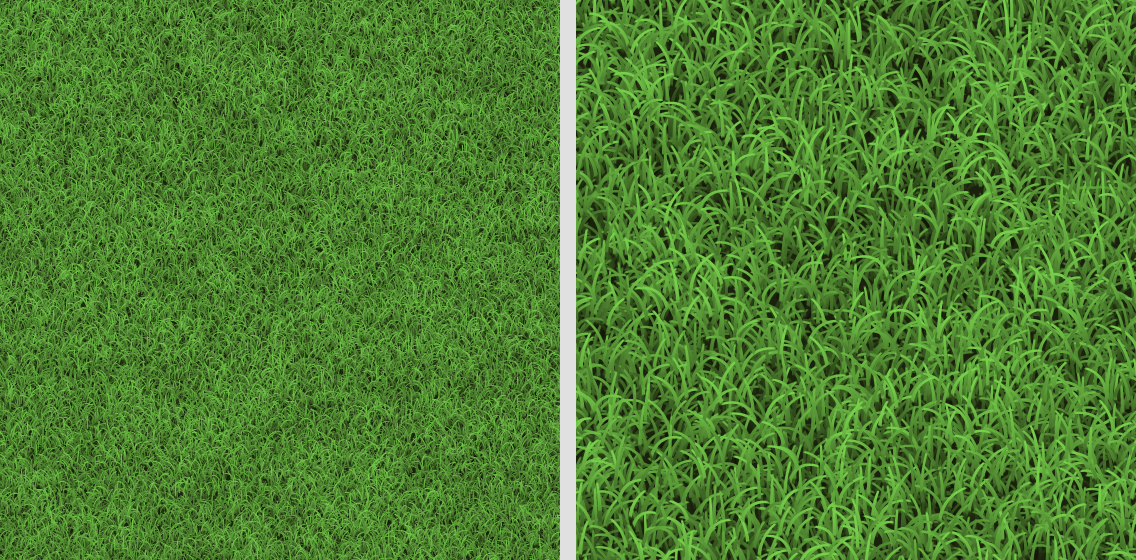
Left: the whole. Right: its middle third, enlarged.
A WebGL 2 fragment shader for this texture:

```glsl
#version 300 es
precision highp float;
// A dense lawn seen from above: thin arched grass blades on many stacked grids.
// Each grid cell grows one random blade; layers are painted from the dark
// ground up to the bright top, with soft tufts of lighter and darker growth.

uniform vec2 u_resolution;
out vec4 fragColor;

vec3 hash3(vec2 p) {
    vec3 q = vec3(dot(p, vec2(127.1, 311.7)),
                  dot(p, vec2(269.5, 183.3)),
                  dot(p, vec2(419.2, 371.9)));
    return fract(sin(q) * 43758.5453);
}

float valueNoise(vec2 p) {
    vec2 i = floor(p);
    vec2 f = fract(p);
    f = f * f * (3.0 - 2.0 * f);
    float low = mix(hash3(i).x, hash3(i + vec2(1.0, 0.0)).x, f.x);
    float high = mix(hash3(i + vec2(0.0, 1.0)).x, hash3(i + vec2(1.0, 1.0)).x, f.x);
    return mix(low, high, f.y);
}

// Blade around the origin, in cell units: x = coverage, y = position from root to tip
vec2 blade(vec2 p, float tilt, float halfLength, float pixel) {
    vec2 axis = vec2(sin(tilt), cos(tilt));
    float u = dot(p, axis) / halfLength;
    float across = dot(p, vec2(axis.y, -axis.x));

    // The root stands upright and the tip bows over to the leaning side
    float bend = 0.45 * tilt * halfLength;
    float slope = 2.0 * bend * u / halfLength;
    float dist = abs(across - bend * (u * u - 0.4)) / sqrt(1.0 + slope * slope);

    float along = clamp(0.5 + 0.5 * u, 0.0, 1.0);
    float width = 0.07 * (1.0 - 0.45 * along);
    float cover = clamp(0.5 + (width - dist) / pixel, 0.0, 1.0);
    cover *= 1.0 - smoothstep(0.85, 1.0, abs(u));
    return vec2(cover, along);
}

vec3 grassColor(float tone) {
    return mix(vec3(0.14, 0.21, 0.07), vec3(0.40, 0.69, 0.25), clamp(tone, -0.25, 1.25));
}

void main() {
    const int LAYERS = 18;
    const float CELLS = 62.0;
    vec2 uv = gl_FragCoord.xy / u_resolution.y;
    float pixel = CELLS / u_resolution.y;
    float tuft = valueNoise(uv * 26.0) - 0.5;

    // Shaded ground between the stems
    vec3 color = vec3(0.10, 0.13, 0.05);

    for (int layer = 0; layer < LAYERS; layer++) {
        float depth = float(layer) / float(LAYERS - 1);
        vec2 seed = vec2(17.0, 29.0) * float(layer);
        vec2 p = uv * CELLS + hash3(seed + 0.5).xy;
        vec2 cell = floor(p);

        // Blades reach at most one cell away from their own
        for (int y = -1; y <= 1; y++) {
            for (int x = -1; x <= 1; x++) {
                vec2 home = cell + vec2(x, y);
                vec3 place = hash3(home + seed);
                vec3 looks = hash3(home + seed + 7.3);
                float tilt = 2.3 * (place.z - 0.5);
                float halfLength = mix(0.5, 0.85, looks.x);
                vec2 b = blade(p - home - place.xy, tilt, halfLength, pixel);

                // Higher blades and tips catch more light
                float tone = mix(-0.1, 1.0, depth) + 0.5 * (looks.y - 0.5)
                           + 0.45 * (b.y - 0.5) + 0.25 * tuft;
                color = mix(color, grassColor(tone), b.x);
            }
        }
    }
    fragColor = vec4(color, 1.0);
}
```
